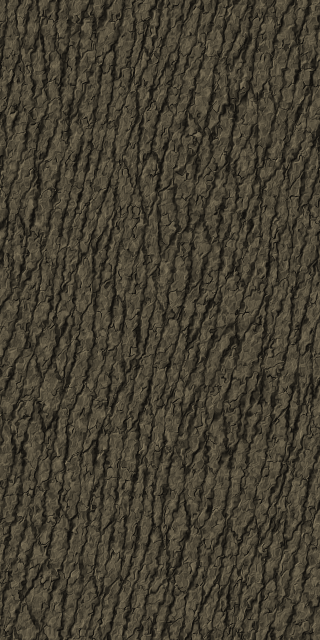
A WebGL 2 fragment shader for this texture:

```glsl
#version 300 es
precision highp float;
// Rugged tree bark: narrow leaning ridges parted by dark fissures.
// Stretched Voronoi cells form the ridges, smaller cells the broken cracks,
// and gradient noise roughens the height, which is then lit from one side.

uniform vec2 u_resolution;
out vec4 fragColor;

const vec3 BARK_TINT = vec3(1.0, 0.912, 0.715);
const vec2 RIDGE_CELLS = vec2(23.0, 5.5);
const vec2 CRACK_CELLS = vec2(46.0, 34.0);
const vec2 GRAIN_CELLS = vec2(52.0, 32.0);
const vec2 LIGHT_STEP = vec2(-0.0034, 0.0022);

vec2 hash2(vec2 cell) {
    uvec2 v = uvec2(ivec2(cell)) * 1664525u + 1013904223u;
    v.x += v.y * 1664525u;
    v.y += v.x * 1664525u;
    v ^= v >> 16u;
    v.x += v.y * 1664525u;
    v.y += v.x * 1664525u;
    v ^= v >> 16u;
    return vec2(v & 65535u) / 65536.0;
}

float cornerSlope(vec2 cell, vec2 offset) {
    float angle = 6.2832 * hash2(cell).x;
    return dot(vec2(cos(angle), sin(angle)), offset);
}

// Gradient noise, about -0.7 to 0.7
float gradientNoise(vec2 p) {
    vec2 i = floor(p), f = p - i;
    vec2 u = f * f * f * (f * (f * 6.0 - 15.0) + 10.0);
    vec2 e = vec2(1.0, 0.0);
    float low = mix(cornerSlope(i, f), cornerSlope(i + e, f - e), u.x);
    float high = mix(cornerSlope(i + e.yx, f - e.yx), cornerSlope(i + 1.0, f - 1.0), u.x);
    return mix(low, high, u.y);
}

float fractalNoise(vec2 p) {
    float sum = 0.0, amplitude = 0.6;
    for (int octave = 0; octave < 3; octave++) {
        sum += amplitude * gradientNoise(p);
        p = p * 1.93 + 17.3;
        amplitude *= 0.85;
    }
    return sum;
}

vec2 cellSite(vec2 cell) {
    return cell + mix(vec2(0.5), hash2(cell), vec2(0.8, 1.0));
}

// xy: direction across the nearest border, z: distance to it in canvas units
vec3 cellBorder(vec2 p, vec2 cells) {
    vec2 q = p * cells, base = floor(q);
    vec2 home = base, toHome = vec2(9.0);
    for (int y = -1; y <= 1; y++)
    for (int x = -1; x <= 1; x++) {
        vec2 cell = base + vec2(x, y);
        vec2 toSite = cellSite(cell) - q;
        if (dot(toSite, toSite) < dot(toHome, toHome)) {
            toHome = toSite;
            home = cell;
        }
    }
    vec3 border = vec3(1.0);
    for (int y = -2; y <= 2; y++)
    for (int x = -2; x <= 2; x++) {
        vec2 toSite = cellSite(home + vec2(x, y)) - q;
        vec2 across = toSite - toHome;
        vec2 normal = across * cells;
        if (dot(across, across) > 1e-5) {
            float gap = 0.5 * dot(toSite + toHome, across) / length(normal);
            if (gap < border.z) border = vec3(normalize(normal), gap);
        }
    }
    return border;
}

// Lean the bark and make its outlines ragged
vec2 barkSpace(vec2 p) {
    float bend = 0.04 * gradientNoise(p * vec2(3.0, 2.0));
    float wobble = 0.007 * gradientNoise(p * vec2(19.0, 12.0) + 5.0);
    float jag = 0.009 * gradientNoise(p * vec2(50.0, 44.0) + 9.0);
    float chip = 0.006 * gradientNoise(p * vec2(95.0, 80.0) + 23.0);
    return p + vec2(bend - 0.21 * p.y + wobble + jag + chip, 1.5 * (chip - jag));
}

float barkHeight(vec2 p) {
    vec2 q = barkSpace(p);

    // Fissures open along the ridges and stay thin across them
    vec3 ridge = cellBorder(q, RIDGE_CELLS);
    float openness = clamp(0.5 + 1.1 * gradientNoise(q * vec2(25.0, 11.0) + 31.0), 0.0, 1.0);
    float along = smoothstep(0.5, 0.97, abs(ridge.x));
    float width = mix(0.0045, mix(0.006, 0.014, openness), along);
    float depth = mix(0.6, 1.0, openness) * mix(0.7, 1.0, along);
    float fissure = depth * (1.0 - smoothstep(-0.001, width, ridge.z));

    // Short cracks fade in and out
    float crackDistance = cellBorder(q + 3.0, CRACK_CELLS).z;
    float crackDepth = smoothstep(-0.1, 0.4, gradientNoise(q * vec2(33.0, 25.0) + 57.0));
    float crack = 0.7 * crackDepth * (1.0 - smoothstep(0.0, 0.0045, crackDistance));

    float grain = fractalNoise(q * GRAIN_CELLS);
    return (1.0 - fissure) * (1.0 - crack) + 0.85 * grain * mix(1.0, 0.35, fissure);
}

void main() {
    vec2 p = gl_FragCoord.xy / u_resolution.x;
    float height = barkHeight(p);
    float slope = height - barkHeight(p + LIGHT_STEP);

    // Height and side light set the tone
    float tone = 0.085 + 0.245 * height + 0.085 * slope;
    fragColor = vec4(BARK_TINT * clamp(tone, 0.065, 0.52), 1.0);
}
```
